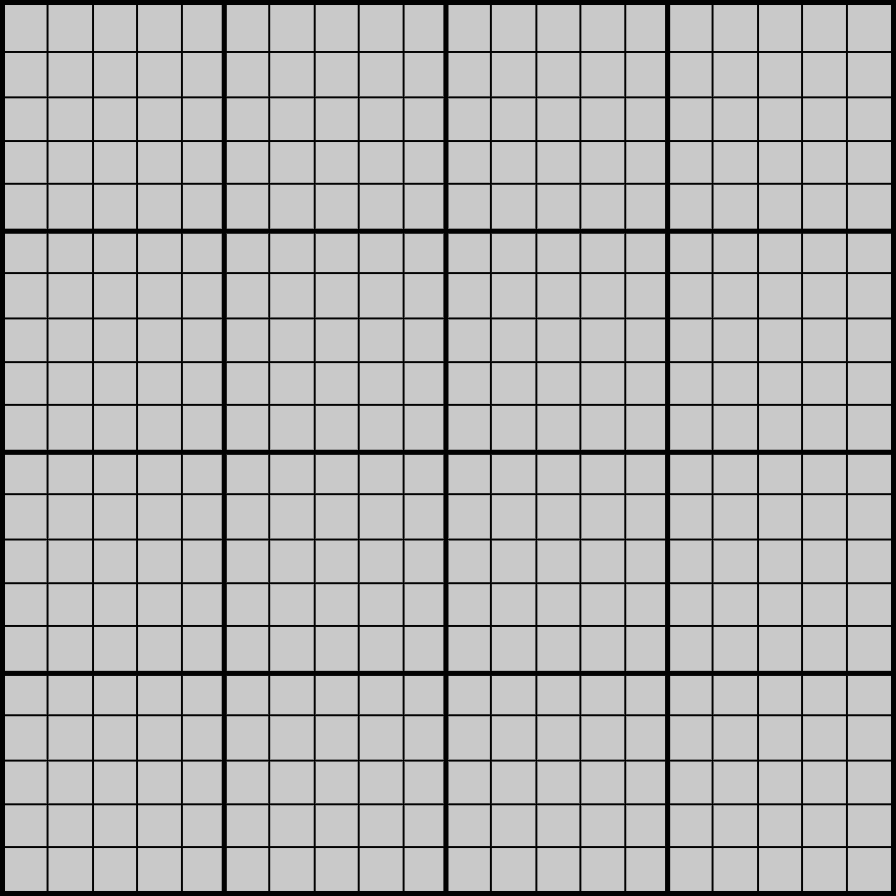
Give the GLSL for this pattern, as a Shadertoy shader.

```glsl
// Grey squared sheet: 4 x 4 heavy blocks, each ruled into 5 x 5 cells by thin, slightly uneven lines.

const float TAU = 6.2831853;
const float CELLS = 20.0;
const float CELLS_PER_BLOCK = 5.0;

const float THIN_WIDTH = 0.0022;
const float HEAVY_WIDTH = 0.0057;
const float BORDER_WIDTH = 0.0056;

const vec3 PAPER = vec3(0.79);
const vec3 INK = vec3(0.008);

// Share of a pixel covered by a line whose centre is dist away
float lineCoverage(float dist, float width, float pixel) {
    float nearSide = max(dist - 0.5 * pixel, -0.5 * width);
    float farSide = min(dist + 0.5 * pixel, 0.5 * width);
    return clamp((farSide - nearSide) / pixel, 0.0, 1.0);
}

// Uneven spacing that recurs in every block, as two harmonics
float spacingDrift(float index, vec4 amplitude) {
    float angle = TAU * index / CELLS_PER_BLOCK;
    vec4 waves = vec4(cos(angle), sin(angle), cos(2.0 * angle), sin(2.0 * angle));
    return dot(amplitude, waves);
}

// Inner rules along one axis; every fifth one is heavy
float rules(float pos, float start, float pitch, vec4 drift, float pixel) {
    float index = clamp(round((pos - start) / pitch), 1.0, CELLS - 1.0);
    float centre = start + pitch * index + spacingDrift(index, drift);
    bool heavy = mod(index + 0.5, CELLS_PER_BLOCK) < 1.0;
    return lineCoverage(pos - centre, heavy ? HEAVY_WIDTH : THIN_WIDTH, pixel);
}

// Frame along both ends of one axis
float border(float pos, float pixel) {
    return lineCoverage(min(pos, 1.0 - pos), 2.0 * BORDER_WIDTH, pixel);
}

void mainImage(out vec4 fragColor, in vec2 fragCoord) {
    vec2 pixel = 1.0 / iResolution.xy;
    vec2 pos = fragCoord * pixel;
    pos.y = 1.0 - pos.y; // rows are counted from the top

    // Columns and rows each have their own spacing
    float columns = rules(pos.x, 0.0042, 0.04948, vec4(-0.0008, -0.0005, -0.0005, -0.0005), pixel.x);
    float rows = rules(pos.y, 0.0094, 0.04935, vec4(0.0003, 0.0005, 0.0016, 0.0), pixel.y);
    float frame = max(border(pos.x, pixel.x), border(pos.y, pixel.y));

    float ink = max(max(columns, rows), frame);
    fragColor = vec4(mix(PAPER, INK, ink), 1.0);
}
```
